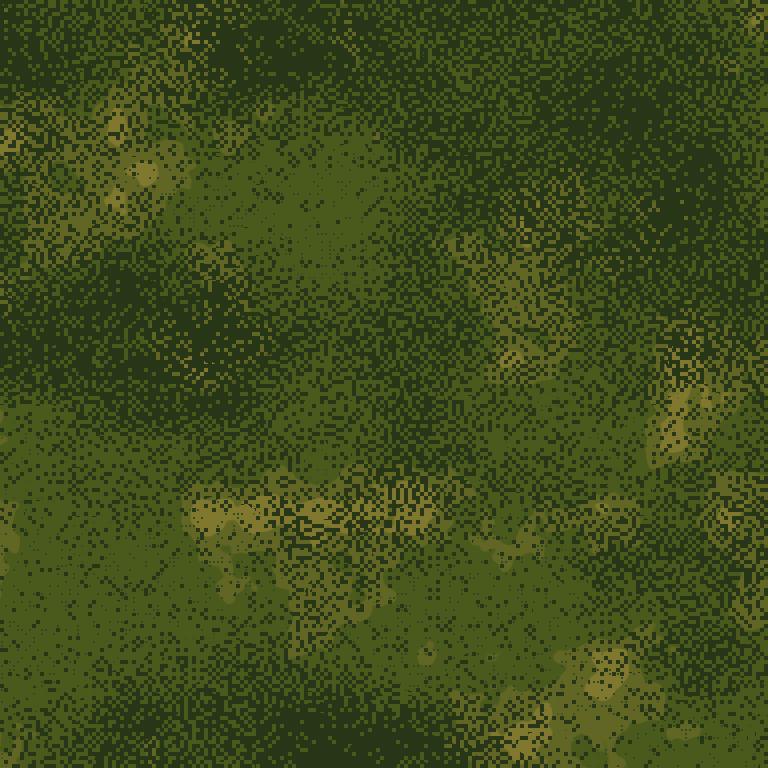
Give the GLSL for this texture, as a three.js fragment shader.

```glsl
varying vec2 vUv;

const vec3 MOSS = vec3(0.29, 0.35, 0.11);
const vec3 OLIVE = vec3(0.38, 0.40, 0.14);
const vec3 STRAW = vec3(0.50, 0.47, 0.18);
const vec3 SHADE = vec3(0.15, 0.21, 0.09);
const vec3 FAINT = vec3(0.19, 0.29, 0.13);
const float CELLS = 192.0;

float hash(vec2 p) {
  vec3 q = fract(vec3(p.xyx) * 0.1031);
  q += dot(q, q.yzx + 33.33);
  return fract((q.x + q.y) * q.z);
}

float valueNoise(vec2 p) {
  vec2 cell = floor(p);
  vec2 f = fract(p);
  f = f * f * (3.0 - 2.0 * f);
  float low = mix(hash(cell), hash(cell + vec2(1.0, 0.0)), f.x);
  float high = mix(hash(cell + vec2(0.0, 1.0)), hash(cell + 1.0), f.x);
  return mix(low, high, f.y);
}

float fbm(vec2 p) {
  float sum = 0.0;
  float weight = 0.5;
  float total = 0.0;
  for (int i = 0; i < 4; i++) {
    sum += weight * valueNoise(p);
    total += weight;
    weight *= 0.5;
    p = p * 2.03 + vec2(17.3, 9.1);
  }
  return sum / total;
}

// Hash minus its neighbours, so sparse specks keep apart
float spacedHash(vec2 cell) {
  vec2 e = vec2(1.0, 0.0);
  float around = hash(cell + e) + hash(cell - e) + hash(cell + e.yx) + hash(cell - e.yx);
  return 0.5 + 0.9 * (hash(cell) - 0.25 * around);
}

// Square specks filling whole cells, joined with narrow soft edges
float speckCover(vec2 p, float density) {
  vec2 base = floor(p - 0.5);
  vec2 blend = smoothstep(0.35, 0.65, fract(p - 0.5));
  float cover = 0.0;
  for (int y = 0; y < 2; y++) {
    for (int x = 0; x < 2; x++) {
      vec2 corner = vec2(float(x), float(y));
      vec2 weight = mix(1.0 - blend, blend, corner);
      cover += weight.x * weight.y * step(spacedHash(base + corner + 40.0), density);
    }
  }
  return cover;
}

// Tiny dots centred in a random share of the cells
float pinDots(vec2 p, float share, float radius) {
  float d = length(fract(p) - 0.5);
  float dot = 1.0 - smoothstep(radius - 0.12, radius + 0.12, d);
  return dot * step(hash(floor(p) + 311.0), share);
}

vec3 groundColor(float height) {
  vec3 color = mix(MOSS, OLIVE, smoothstep(0.567, 0.585, height));
  return mix(color, STRAW, smoothstep(0.727, 0.745, height));
}

void main() {
  // Ground in three flat tones
  vec3 color = groundColor(fbm(vUv * 10.0 + vec2(5.2, 61.7)));

  // Shade clusters drift in broad, slightly wide clouds
  float cloud = fbm(vUv * vec2(4.0, 5.5) + vec2(83.4, 27.9));
  float density = 0.95 * smoothstep(0.22, 0.92, cloud);

  // Faint pin dots only in the open areas
  vec2 grid = vUv * CELLS;
  float openArea = 1.0 - smoothstep(0.12, 0.3, density);
  color = mix(color, FAINT, openArea * pinDots(grid, 0.15, 0.27));

  color = mix(color, SHADE, speckCover(grid, density));
  gl_FragColor = vec4(color, 1.0);
}
```
